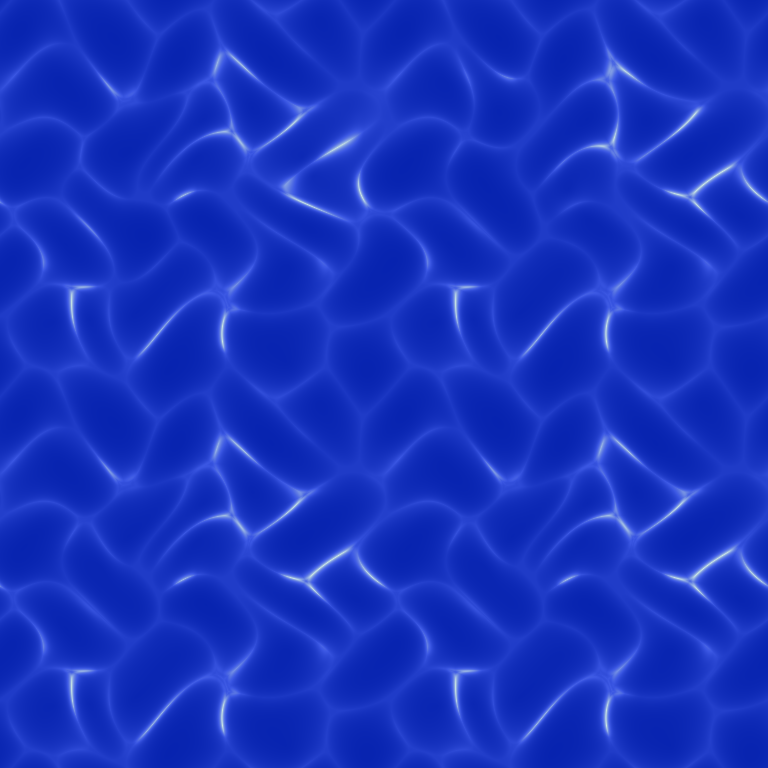
Write a WebGL 1 fragment shader that draws this texture.

```glsl
precision highp float;
// Blue water caustics: thin light filaments between soft, rounded dark cells.
// A warped cellular pattern repeats 2 x 2 times; noise fades and flares its
// borders, and a few cells in one upper band differ between the repeats.

uniform vec2 u_resolution;

const float TAU = 6.2831853;
const float REPEATS = 2.0;
const float CELLS = 5.0;           // cells along one repeat
const float SOFTNESS = 7.0;        // falloff of the glow around borders
const vec3 DEEP_BLUE = vec3(0.0, 0.11, 0.66);
const vec3 BRIGHTEST = vec3(0.88, 0.93, 0.89);

float hash(vec2 p) {
  return fract(sin(dot(p, vec2(127.1, 311.7))) * 43758.545);
}

vec2 hash2(vec2 p) {
  return vec2(hash(p), hash(p + 37.3));
}

// Value noise that wraps after "period" lattice steps.
float wrapNoise(vec2 p, float period) {
  vec2 cell = floor(p);
  vec2 f = fract(p);
  f = f * f * (3.0 - 2.0 * f);
  vec2 a = mod(cell, period);
  vec2 b = mod(cell + 1.0, period);
  return mix(mix(hash(a), hash(vec2(b.x, a.y)), f.x),
             mix(hash(vec2(a.x, b.y)), hash(b), f.x), f.y);
}

// Bends straight cell borders into curves, in whole waves per repeat.
vec2 warp(vec2 tile) {
  vec2 slow = sin(TAU * (2.0 * tile.yx + vec2(0.15, 0.60)));
  vec2 fast = sin(TAU * (3.0 * tile.yx + vec2(0.70, 0.25)));
  return 0.22 * slow + 0.10 * fast;
}

// Cell centre: equal in every repeat, except for a few moved ones.
vec2 cellCentre(vec2 cell) {
  vec2 local = mod(cell, CELLS);
  vec2 whole = mod(cell, CELLS * REPEATS);
  float band = step(6.5, whole.y) * step(whole.y, 8.5);
  float moved = band * step(0.72, hash(whole + 71.7));
  vec2 jitter = mix(hash2(local + 5.0), hash2(whole + 19.0), moved);
  return cell + 0.5 + 0.84 * (jitter - 0.5);
}

// x: gap between the two nearest centres, y: smooth border glow.
vec2 cellBorders(vec2 p) {
  vec2 base = floor(p);
  float nearest = 9.0;
  float second = 9.0;
  float total = 0.0;
  for (int j = -2; j <= 2; j++) {
    for (int i = -2; i <= 2; i++) {
      float d = distance(p, cellCentre(base + vec2(float(i), float(j))));
      second = min(second, max(nearest, d));
      nearest = min(nearest, d);
      total += exp(-SOFTNESS * d);
    }
  }
  float glow = total * exp(SOFTNESS * nearest) - 1.0;
  return vec2(second - nearest, sqrt(max(glow, 0.0)));
}

// Light added to the water by halo, filament and highlight.
float causticLight(vec2 border, float strength) {
  float filament = smoothstep(0.15, 0.85, strength);
  float highlight = smoothstep(0.58, 0.92, strength);
  float junction = smoothstep(1.10, 1.42, border.y);
  float halo = min(border.y, 1.25) * mix(0.080, 0.125, filament);
  float core = 0.10 * filament * exp(-border.x / 0.07)
             + 0.55 * highlight * exp(-border.x / 0.055);
  return 0.022 + halo + core * (1.0 - 0.8 * junction);
}

void main() {
  vec2 tile = REPEATS * gl_FragCoord.xy / u_resolution;
  vec2 border = cellBorders(tile * CELLS + warp(tile));
  float strength = wrapNoise(tile * 10.0 + warp(tile), 10.0);
  vec3 color = DEEP_BLUE + causticLight(border, strength);
  gl_FragColor = vec4(min(color, BRIGHTEST), 1.0);
}
```
